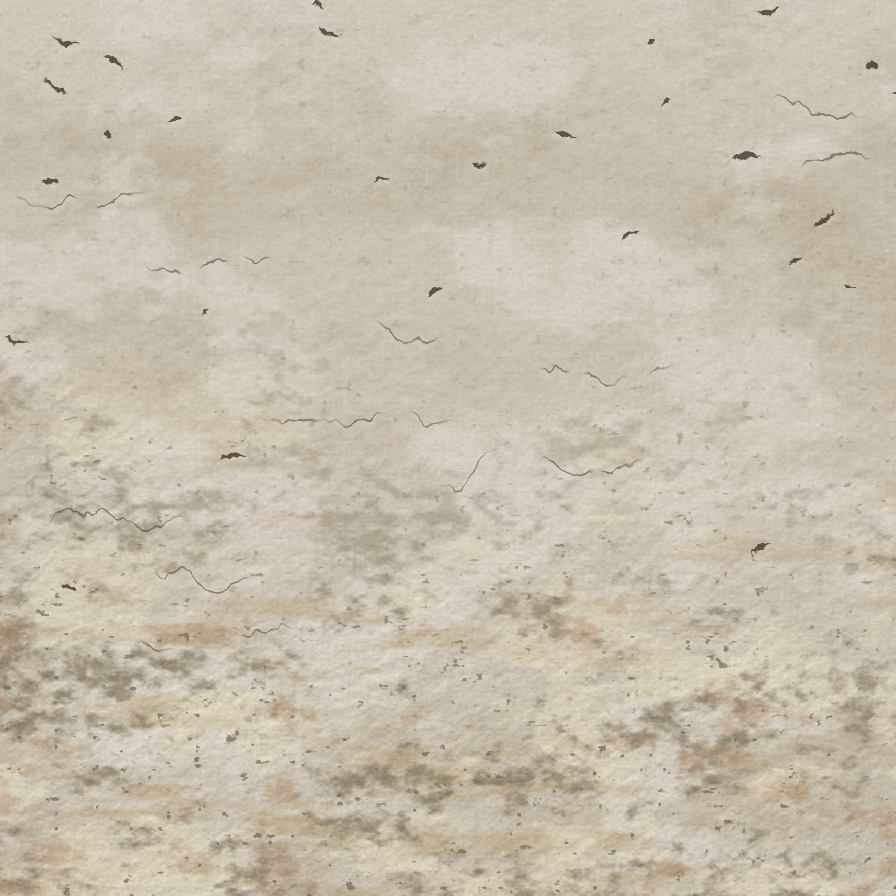
Give the GLSL for this texture, as a WebGL 2 fragment shader.

```glsl
#version 300 es
precision highp float;

uniform vec2 u_resolution;
out vec4 fragColor;

const vec3 STONE = vec3(0.790, 0.763, 0.700);
const vec3 TAN = vec3(0.738, 0.704, 0.624);
const vec3 PALE = vec3(0.838, 0.820, 0.772);
const vec3 CREAM = vec3(0.845, 0.815, 0.710);
const vec3 OCHRE = vec3(0.735, 0.655, 0.510);
const vec3 GRIME = vec3(0.530, 0.495, 0.405);
const vec3 RUST = vec3(0.690, 0.540, 0.420);
const vec3 PIT = vec3(0.250, 0.215, 0.160);

float hash(vec2 p) {
    return fract(sin(dot(p, vec2(127.1, 311.7))) * 43758.545);
}

float noise(vec2 p) {
    vec2 cell = floor(p), f = fract(p);
    f = f * f * (3.0 - 2.0 * f);
    float low = mix(hash(cell), hash(cell + vec2(1, 0)), f.x);
    float high = mix(hash(cell + vec2(0, 1)), hash(cell + vec2(1, 1)), f.x);
    return mix(low, high, f.y);
}

float fbm(vec2 p, int octaves) {
    float sum = 0.0, amp = 0.5, total = 0.0;
    for (int i = 0; i < octaves; i++) {
        sum += amp * noise(p);
        total += amp;
        amp *= 0.56;
        p = p * 2.03 + vec2(17.3, 9.1);
    }
    return sum / total;
}

// Short bent gouges: x is the dark hollow, y its bright lower lip
vec2 gouges(vec2 p, float scale, float chance, float soft) {
    vec2 marks = vec2(0.0);
    vec2 home = floor(p * scale);
    float rough = (fbm(p * 130.0, 3) - 0.5) * 0.010;
    for (int j = -1; j <= 1; j++) {
        for (int i = -1; i <= 1; i++) {
            vec2 id = home + vec2(i, j);
            float seed = hash(id + 3.7);
            if (seed > chance) continue;
            vec2 q = p - (id + vec2(hash(id + 11.3), hash(id + 23.9))) / scale;
            float angle = (hash(id + 31.1) - 0.5) * 1.3;
            q = mat2(cos(angle), -sin(angle), sin(angle), cos(angle)) * q;
            float reach = mix(0.004, 0.018, hash(id + 47.3));
            float along = q.x / reach;
            float across = q.y + (hash(id + 59.7) - 0.5) * 0.010 * along * along + rough;
            float width = 0.0026 * (1.0 - along * along) * (0.5 + noise(p * 190.0));
            float fade = 1.0 - smoothstep(0.7, 1.1, abs(along));
            float hollow = 1.0 - smoothstep(-soft, soft, abs(across) - width);
            float lip = 1.0 - smoothstep(0.0, 0.004, abs(across + 0.005));
            marks = max(marks, fade * vec2(hollow, lip));
        }
    }
    return marks;
}

// Wandering, mostly level cracks with broken ends
vec2 cracks(vec2 p, float soft) {
    vec2 marks = vec2(0.0);
    float jag = (fbm(p * 70.0, 3) - 0.5) * 0.012;
    for (int i = 0; i < 11; i++) {
        float k = float(i);
        vec2 center = vec2(hash(vec2(k, 2.3)), 0.30 + 0.058 * k);
        float reach = mix(0.04, 0.13, hash(vec2(k, 8.9)));
        float path = center.y + (fbm(vec2(p.x * 16.0, k * 7.7), 4) - 0.5) * 0.09;
        float d = p.y - path + jag;
        float fade = 1.0 - smoothstep(0.6, 1.0, abs(p.x - center.x) / reach);
        fade *= smoothstep(0.30, 0.58, noise(vec2(p.x * 42.0, k * 5.1)));
        float line = 1.0 - smoothstep(0.0004, 0.0008 + soft, abs(d));
        float lip = 1.0 - smoothstep(0.0, 0.007, abs(d + 0.005));
        marks = max(marks, fade * vec2(line, lip));
    }
    return marks;
}

void main() {
    vec2 p = gl_FragCoord.xy / u_resolution.y;
    float soft = max(0.0009, 0.7 / u_resolution.y);
    float age = 1.0 - smoothstep(0.15, 0.75, p.y + (fbm(p * 4.0, 3) - 0.5) * 0.35);

    // Broad clouding and rough-edged pale plaster
    float cloud = fbm(p * vec2(3.0, 6.0) + 4.2, 6);
    vec3 color = mix(TAN, STONE, smoothstep(0.30, 0.57, cloud + 0.10 * smoothstep(0.6, 1.0, p.y)));
    float flakes = fbm(p * vec2(7.0, 10.0) + 31.0, 7);
    float band = exp(-pow((p.y - 0.60) / 0.13, 2.0));
    color = mix(color, PALE, 0.75 * smoothstep(0.49, 0.64, flakes + 0.04 * band));
    color = mix(color, PALE, 0.35 * smoothstep(0.80, 1.0, p.y));

    // Weathered stains, strongest towards the foot
    float streak = fbm(p * vec2(6.0, 34.0) + 53.0, 6);
    color = mix(color, OCHRE, 0.65 * age * smoothstep(0.52, 0.72, streak));
    float bloom = fbm(p * vec2(9.0, 16.0) + 71.0, 6);
    color = mix(color, CREAM, 0.75 * age * smoothstep(0.50, 0.64, bloom));
    float mottle = 0.55 * fbm(p * vec2(10.0, 16.0) + 87.0, 5) + 0.45 * fbm(p * vec2(58.0, 85.0), 4);
    color = mix(color, GRIME, (0.10 + 0.72 * age) * smoothstep(0.50, 0.70, mottle));
    float rust = fbm(p * vec2(16.0, 24.0) + 113.0, 5);
    color = mix(color, RUST, 0.45 * age * smoothstep(0.62, 0.76, rust));

    // Flaky relief and mineral grain
    vec2 lift = vec2(-0.0016, 0.0024);
    float relief = fbm(p * vec2(55.0, 75.0), 4) - fbm((p + lift) * vec2(55.0, 75.0), 4);
    color += relief * (0.10 + 0.20 * age);
    color += (noise(p * 300.0) - 0.5) * 0.030 + (noise(p * 510.0 + 7.0) - 0.5) * 0.030;
    float specks = smoothstep(0.72, 0.84, fbm(p * vec2(95.0, 120.0) + 19.0, 3));
    color = mix(color, GRIME * 0.8, specks * (0.15 + 0.55 * age));

    // Cracks and gouges
    vec2 crack = cracks(p, soft);
    color = mix(color, PALE, 0.35 * crack.y);
    color = mix(color, PIT, 0.50 * crack.x);
    vec2 gouge = gouges(p, 11.0, 0.04 + 0.36 * smoothstep(0.50, 0.72, p.y), soft);
    color = mix(color, PALE, 0.45 * gouge.y);
    color = mix(color, PIT, 0.80 * gouge.x);

    fragColor = vec4(clamp(color, 0.0, 1.0), 1.0);
}
```
